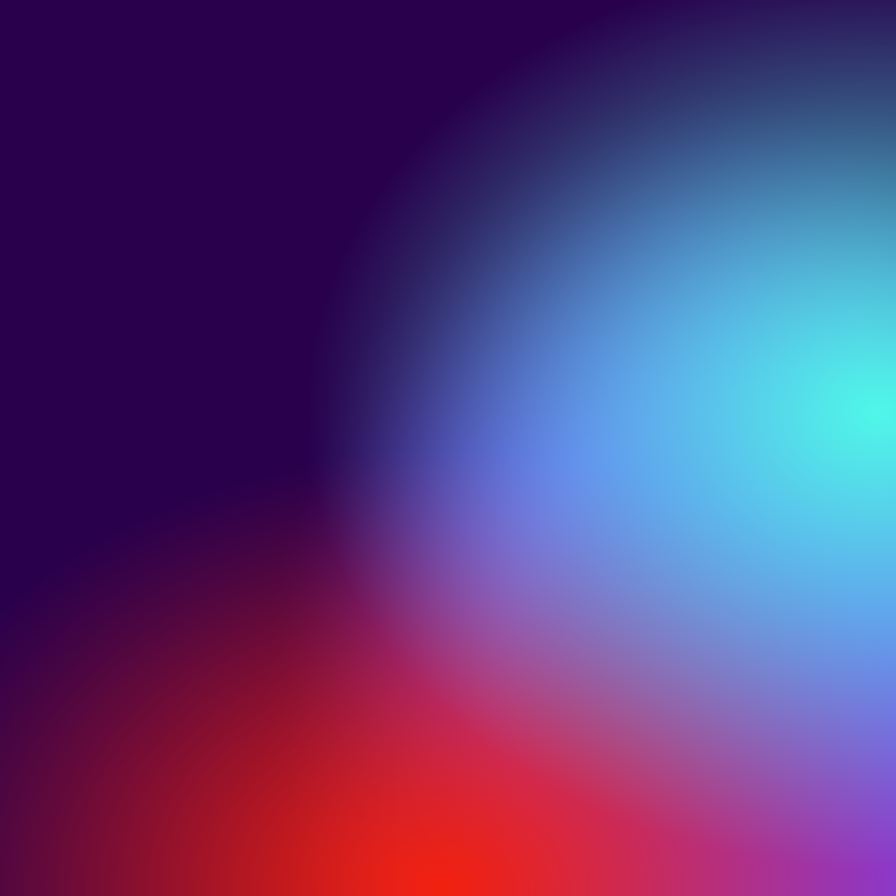
Give the GLSL for this background, as a Shadertoy shader.

```glsl
// Soft mesh gradient: violet, red and cyan glows over deep indigo.
// Each glow is an elliptical falloff, blended in turn over the ground.

const vec3 INDIGO = vec3(0.157, 0.0, 0.298);
const vec3 VIOLET = vec3(0.46, 0.24, 0.95);
const vec3 RED    = vec3(0.95, 0.13, 0.06);
const vec3 CYAN   = vec3(0.31, 0.97, 0.91);

// Distance from a glow's centre: 0 at the centre, 1 on its rim
float ellipseDistance(vec2 p, vec2 centre, vec2 radii) {
    return length((p - centre) / radii);
}

// Cone-shaped falloff, eased towards an S-curve by softness
float coneGlow(float d, float softness) {
    float linearFade = clamp(1.0 - d, 0.0, 1.0);
    return mix(linearFade, smoothstep(0.0, 1.0, linearFade), softness);
}

// Flat core that fades out between the core edge and the rim
float plateauGlow(float d, float core) {
    return 1.0 - smoothstep(core, 1.02, d);
}

void mainImage(out vec4 fragColor, in vec2 fragCoord) {
    vec2 uv = fragCoord / iResolution.xy;

    // Glow strengths
    float violetGlow = plateauGlow(ellipseDistance(uv, vec2(0.846, 0.22), vec2(0.547, 0.677)), 0.48);
    float redGlow    = coneGlow(ellipseDistance(uv, vec2(0.49, 0.01), vec2(0.65, 0.49)), 0.35);
    float cyanGlow   = coneGlow(ellipseDistance(uv, vec2(0.98, 0.54), vec2(0.64, 0.51)), 0.1);

    // Layers from back to front
    vec3 color = mix(INDIGO, VIOLET, violetGlow);
    color = mix(color, RED, redGlow);
    color = mix(color, CYAN, cyanGlow);

    fragColor = vec4(color, 1.0);
}
```
